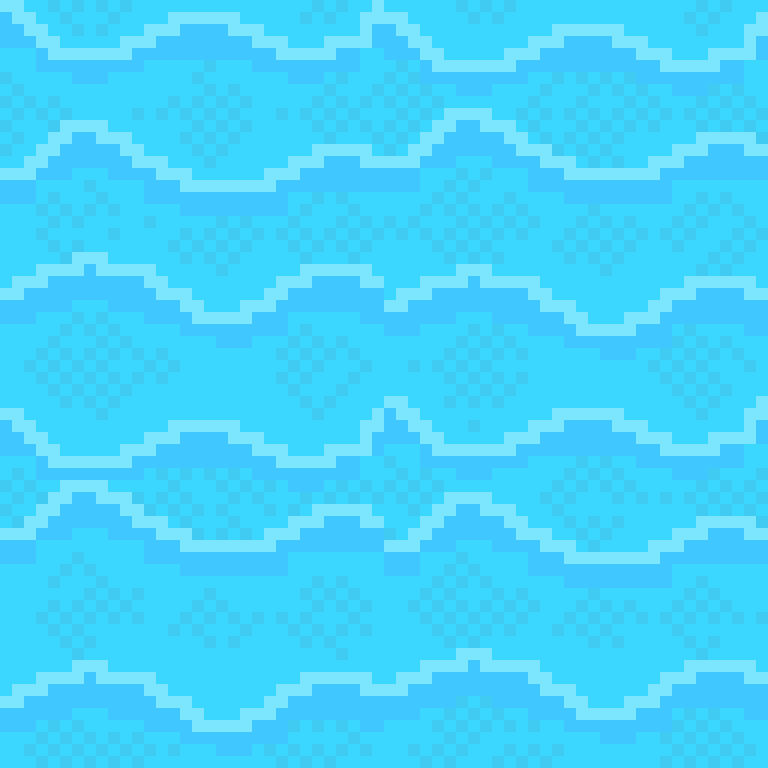
Give the GLSL for this texture, as a Shadertoy shader.

```glsl
// Pixel-art water: two by two tiles of 32 cells, each with three stepped wave crests.
// Each crest eases between nodes, has a pale rim above a blue shade, and drifts
// by a cell between tiles; checkered flecks fill ragged diamonds in the gaps.

const float CELLS = 64.0;        // cells across the canvas
const float TILE = 32.0;         // cells across one repeat
const int WAVES = 3;
const int NODE_COUNT = 6;        // nodes per wave
const int PATCH_COUNT = 8;
const float SHADE_SLOPE = 0.8;   // how closely the shade follows its crest
const float SHADE_DEPTH = 2.1;   // shade depth in cells
const float SHADE_STEP = 3.0;    // width of the shade's steps in cells
const float FLECK_DENSITY = 0.85;

const vec3 WATER = vec3(0.235, 0.845, 1.0);
const vec3 FLECK = vec3(0.25, 0.80, 0.95);
const vec3 SHADE = vec3(0.25, 0.78, 1.0);
const vec3 RIM = vec3(0.49, 0.90, 1.0);

// Row of each wave's trough, counted down from the top of the tile
const vec3 TROUGH_ROW = vec3(5.0, 14.0, 27.0);

// Turning points of each wave: column, height above trough
const vec2 NODES[18] = vec2[18](
    vec2(0.0, 4.0), vec2(7.0, 0.0), vec2(17.0, 3.0),
    vec2(18.0, 3.0), vec2(26.0, 0.0), vec2(29.0, 1.0),
    vec2(0.5, 1.0), vec2(6.5, 5.1), vec2(18.0, 0.0),
    vec2(20.0, 0.0), vec2(28.0, 3.0), vec2(30.5, 3.0),
    vec2(0.0, 2.2), vec2(7.0, 4.8), vec2(11.5, 4.0),
    vec2(18.5, 0.1), vec2(27.0, 4.0), vec2(30.5, 4.0));

// Fleck patches: column, row, radius
const vec3 PATCHES[8] = vec3[8](
    vec3(8.0, 30.5, 6.5), vec3(26.5, 30.5, 5.5),
    vec3(17.5, 9.5, 7.0), vec3(1.0, 9.5, 5.0), vec3(28.0, 9.5, 4.5),
    vec3(7.0, 18.5, 6.5), vec3(18.0, 20.0, 4.5), vec3(27.0, 19.5, 5.5));

float hash(vec2 p) {
    vec3 q = fract(p.xyx * 0.1031);
    q += dot(q, q.yzx + 33.33);
    return fract((q.x + q.y) * q.z);
}

// Smooth height of a wave, eased from node to node
float profile(int wave, float x) {
    int first = wave * NODE_COUNT;
    for (int k = 0; k < NODE_COUNT; k++) {
        vec2 a = NODES[first + k];
        vec2 b = NODES[first + (k + 1) % NODE_COUNT];
        if (k == NODE_COUNT - 1) b.x += TILE;
        if (x >= a.x && x < b.x) return mix(a.y, b.y, smoothstep(a.x, b.x, x));
    }
    return NODES[first].y;
}

// Height of a wave in whole cells
float level(int wave, float column) {
    return floor(profile(wave, clamp(column, 0.0, TILE - 1.0) + 0.5) + 0.5);
}

// Checkered flecks inside diamonds, thinned at random
bool isFleck(vec2 cell, vec2 local, vec2 tile) {
    if (mod(cell.x + cell.y, 2.0) > 0.5 || hash(cell + 7.0) > FLECK_DENSITY) return false;
    for (int i = 0; i < PATCH_COUNT; i++) {
        vec3 patchShape = PATCHES[i];
        vec2 d = abs(mod(local + 0.5 - patchShape.xy + 0.5 * TILE, TILE) - 0.5 * TILE);
        float size = 0.8 + 0.35 * hash(tile * 5.0 + float(i) * 3.7 + 11.0);
        if (d.x + 1.3 * d.y < patchShape.z * size) return true;
    }
    return false;
}

vec3 waterColor(vec2 p) {
    vec2 cell = floor(vec2(p.x, 1.0 - p.y) * CELLS);
    vec2 tile = floor(cell / TILE);
    vec2 local = cell - tile * TILE;
    vec2 parity = mod(tile, 2.0);
    vec3 color = isFleck(cell, local, tile) ? FLECK : WATER;

    for (int w = 0; w < WAVES; w++) {
        // Waves in every other tile column drift in alternating directions
        float drift = (1.0 - parity.x) * (2.0 * parity.y - 1.0);
        if (w == 1) drift = -drift;
        float up = TROUGH_ROW[w] + drift - local.y;

        float top = level(w, local.x);
        float foot = min(top, min(level(w, local.x - 1.0), level(w, local.x + 1.0)));
        float stepX = (floor(local.x / SHADE_STEP) + 0.5) * SHADE_STEP;
        float base = floor(profile(w, stepX) * SHADE_SLOPE - SHADE_DEPTH + 0.5);

        if (up <= top && up >= foot) color = RIM;
        else if (up < top && up >= base) color = SHADE;
    }
    return color;
}

void mainImage(out vec4 fragColor, in vec2 fragCoord) {
    // Four samples per pixel soften cell edges at any size
    vec3 sum = vec3(0.0);
    for (int i = 0; i < 4; i++) {
        vec2 offset = vec2(float(i % 2), float(i / 2)) * 0.5 - 0.25;
        sum += waterColor((fragCoord + offset) / iResolution.y);
    }
    fragColor = vec4(sum * 0.25, 1.0);
}
```
